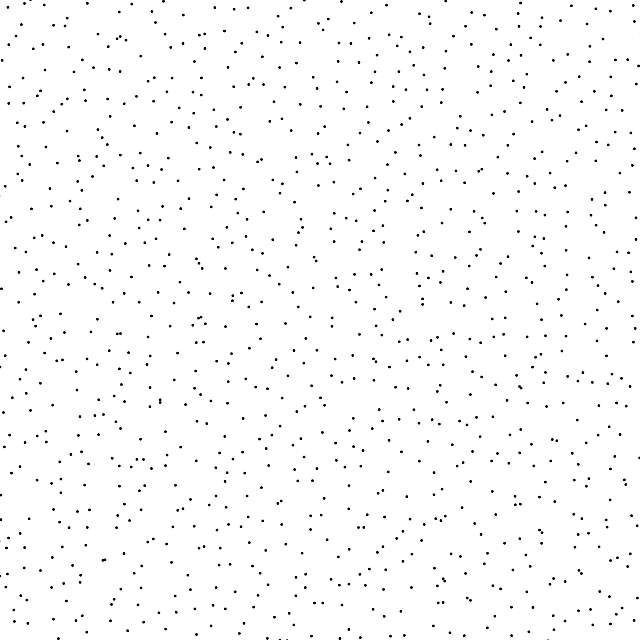
Reproduce this texture procedurally as a WebGL 2 fragment shader.

```glsl
#version 300 es
precision highp float;
// Fine black specks scattered evenly but irregularly over white.
// Each cell of a square grid holds one round dot at a hashed place;
// the nearest dot among the neighbouring cells inks the pixel.

uniform vec2 u_resolution;
out vec4 fragColor;

const float CELLS = 32.0;          // grid cells across the canvas
const float DOT_RADIUS = 0.00215;  // in canvas widths
const vec3 PAPER = vec3(1.0);
const vec3 INK = vec3(0.015);

// Integer hash of a cell to two values in 0..1
vec2 hash2(ivec2 cell) {
    uvec2 v = uvec2(cell + 64) * 1664525u + 1013904223u;
    v.x += v.y * 1664525u;
    v.y += v.x * 1664525u;
    v ^= v >> 16u;
    v.x += v.y * 1664525u;
    v.y += v.x * 1664525u;
    v ^= v >> 16u;
    return vec2(v & 0xffffu) / 65536.0;
}

// Distance to the closest scattered point, in canvas widths
float nearestPoint(vec2 uv, float cells) {
    vec2 p = uv * cells;
    ivec2 home = ivec2(floor(p));
    float nearest = 2.0;
    for (int y = -1; y <= 1; y++) {
        for (int x = -1; x <= 1; x++) {
            ivec2 cell = home + ivec2(x, y);
            vec2 point = vec2(cell) + hash2(cell);
            nearest = min(nearest, distance(p, point));
        }
    }
    return nearest / cells;
}

// Soft-edged disc: solid core with a quickly thinning rim
float dotInk(float dist, float radius, float pixel) {
    float core = radius - 0.25 * pixel;
    float coverage = 1.0 - clamp((dist - core) / (0.75 * pixel), 0.0, 1.0);
    return coverage * coverage;
}

void main() {
    float pixel = 1.0 / min(u_resolution.x, u_resolution.y);
    vec2 uv = gl_FragCoord.xy * pixel;
    float ink = dotInk(nearestPoint(uv, CELLS), DOT_RADIUS, pixel);
    fragColor = vec4(mix(PAPER, INK, ink), 1.0);
}
```
